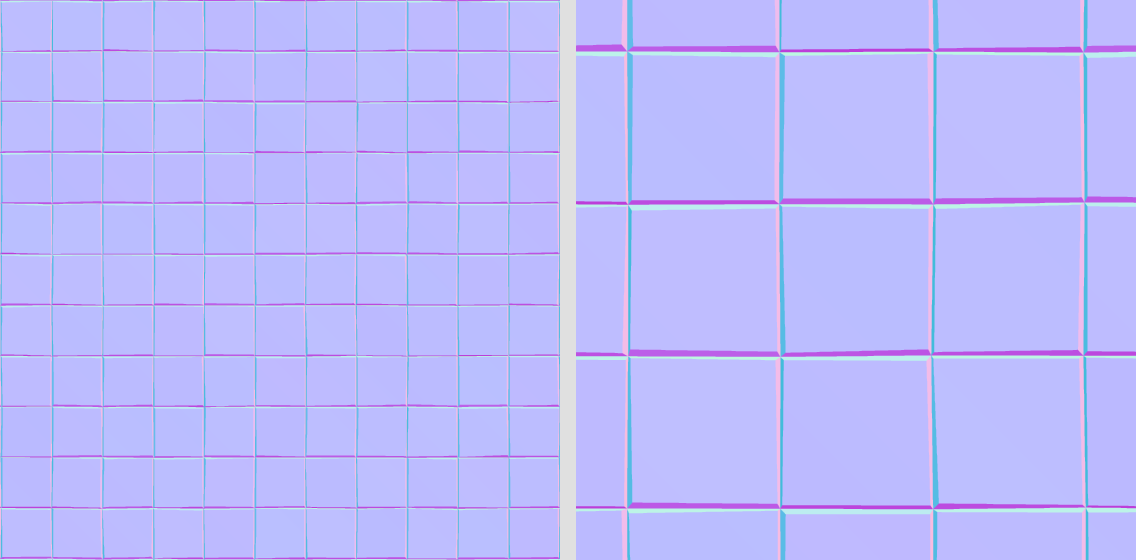
Left, the full canvas; right, a detail of the centre.
Reproduce this texture map procedurally as a WebGL 1 fragment shader.

```glsl
precision highp float;
// Tangent-space normal map of an 11 by 11 grid of square tiles with bevelled edges.
// Seams wander slightly, bevels taper along each edge, and every face leans a little;
// the normals are gamma encoded and averaged over sub-pixel samples.

uniform vec2 u_resolution;

const float TILES = 11.0;
const float GRID_SCALE = 11.034;   // cells across the canvas
const float GRID_OFFSET = 0.019;   // first seam, in cells
const float SEAM_JITTER = 0.018;
const float FACE_LEAN = 0.068;
const float FACE_BOW = 0.02;
const float GAMMA = 2.28;
const int SAMPLES = 4;

float hash(vec2 cell, float seed) {
  vec2 q = fract((mod(cell, TILES) + seed * 1.37) * vec2(0.1031, 0.1137));
  q += dot(q, q.yx + 33.33);
  return fract((q.x + q.y) * (q.x + 7.31) * 5.17);
}

// Position of a seam that bends at each grid crossing.
float seam(float line, float along, float seed) {
  float k = floor(along);
  float a = hash(vec2(line, k), seed);
  float b = hash(vec2(line, k + 1.0), seed);
  return line + SEAM_JITTER * (mix(a, b, along - k) - 0.5);
}

// Replaces the normal when this tapered bevel is the closest one covering the point.
void addBevel(float dist, float along, vec2 facing, float baseWidth, float baseSlope,
              vec2 cell, float seed, inout float closest, inout vec3 normal) {
  float startWidth = 0.4 + 1.2 * hash(cell, seed);
  float endWidth = 0.4 + 1.2 * hash(cell, seed + 5.0);
  float width = baseWidth * mix(startWidth, endWidth, along);
  float depth = dist / width;
  if (depth < closest) {
    closest = depth;
    // The same drop over a wider bevel gives a gentler slope.
    float slope = baseSlope * clamp(2.0 / (startWidth + endWidth), 0.65, 1.35);
    normal = normalize(vec3(facing * slope, 1.0));
  }
}

vec3 faceNormal(vec2 cell, vec2 local) {
  vec2 lean = vec2(hash(cell, 21.0), hash(cell, 22.0)) - 0.5;
  vec2 bow = vec2(hash(cell, 23.0), hash(cell, 24.0)) - 0.5;
  return normalize(vec3(FACE_LEAN * lean + FACE_BOW * bow * (local.x + local.y - 1.0), 1.0));
}

vec3 tileNormal(vec2 p) {
  // Find the tile using the displaced seams.
  vec2 nearest = floor(p + 0.5);
  vec2 seamPos = vec2(seam(nearest.x, p.y, 1.0), seam(nearest.y, p.x, 2.0));
  vec2 cell = nearest - 1.0 + step(seamPos, p);
  vec2 local = clamp(p - cell, 0.0, 1.0);

  float left = p.x - seam(cell.x, p.y, 1.0);
  float right = seam(cell.x + 1.0, p.y, 1.0) - p.x;
  float bottom = p.y - seam(cell.y, p.x, 2.0);
  float top = seam(cell.y + 1.0, p.x, 2.0) - p.y;

  vec3 normal = faceNormal(cell, local);
  float closest = 1.0;
  addBevel(left, local.y, vec2(-1.0, 0.0), 0.025, 1.6, cell, 11.0, closest, normal);
  addBevel(right, local.y, vec2(1.0, 0.0), 0.025, 1.3, cell, 12.0, closest, normal);
  addBevel(bottom, local.x, vec2(0.0, -1.0), 0.029, 1.75, cell, 13.0, closest, normal);
  addBevel(top, local.x, vec2(0.0, 1.0), 0.024, 1.3, cell, 14.0, closest, normal);
  return normal;
}

vec3 encodeNormal(vec3 normal) {
  return pow(normal * 0.5 + 0.5, vec3(1.0 / GAMMA));
}

void main() {
  vec3 total = vec3(0.0);
  for (int j = 0; j < SAMPLES; j++) {
    for (int i = 0; i < SAMPLES; i++) {
      // Samples spread a little past the pixel to soften the thin bevels.
      vec2 shift = 1.25 * ((vec2(float(i), float(j)) + 0.5) / float(SAMPLES) - 0.5);
      vec2 uv = (gl_FragCoord.xy + shift) / u_resolution;
      total += encodeNormal(tileNormal(uv * GRID_SCALE - GRID_OFFSET));
    }
  }
  gl_FragColor = vec4(total / float(SAMPLES * SAMPLES), 1.0);
}
```
